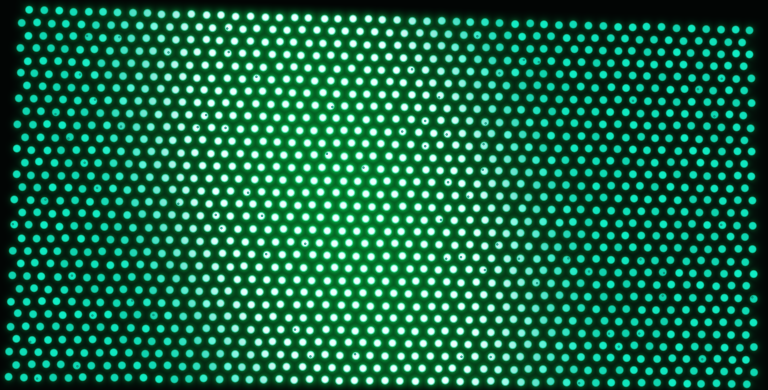
A Shadertoy shader for this pattern:

```glsl
// A backlit perforated panel: staggered rows of round holes glowing cyan to white.
// A bilinear quad gives the panel its slight perspective; each pixel looks up the
// nearest jittered hole, then adds a soft rim, a halo and a broad green glow.

// Panel corners, in units of canvas height
const vec2 TOP_LEFT = vec2(0.077, 0.974);
const vec2 TOP_RIGHT = vec2(1.923, 0.923);
const vec2 BOTTOM_LEFT = vec2(0.040, 0.033);
const vec2 BOTTOM_RIGHT = vec2(1.935, 0.0154);
const float ASPECT = 512.0 / 260.0;

// Hole lattice
const vec2 LATTICE = vec2(49.0, 29.0);   // steps across and down
const float HOLE_RADIUS = 0.0096;
const float EDGE_SOFTNESS = 0.0022;
const float JITTER = 0.12;               // in lattice steps
const float SPECK_CHANCE = 0.05;

// Light behind the panel
const vec2 GLOW_CENTER = vec2(0.87, 0.49);
const vec2 GLOW_AXIS = vec2(0.36, -0.933);
const vec2 GLOW_SIZE = vec2(0.78, 0.43); // along and across the axis
const float HALO_FALLOFF = 0.0055;

const vec3 BACKDROP = vec3(0.006, 0.018, 0.015);
const vec3 PANEL = vec3(0.012, 0.055, 0.035);
const vec3 GLOW_GREEN = vec3(0.0, 0.31, 0.09);
const vec3 HALO_GREEN = vec3(0.0, 0.58, 0.25);
const vec3 HOLE_CYAN = vec3(0.06, 0.93, 0.77);
const vec3 HOLE_WHITE = vec3(0.93, 1.0, 0.99);
const vec3 SPECK = vec3(0.04, 0.55, 0.46);

float hash(vec2 p) {
    return fract(sin(dot(p, vec2(127.1, 311.7))) * 43758.5453);
}

vec2 hash2(vec2 p) {
    return vec2(hash(p), hash(p + 57.3));
}

// Lattice coordinates to canvas; row 0 is at the top
vec2 latticeToCanvas(vec2 cell) {
    vec2 uv = cell / LATTICE;
    return mix(mix(TOP_LEFT, TOP_RIGHT, uv.x),
               mix(BOTTOM_LEFT, BOTTOM_RIGHT, uv.x), uv.y);
}

// Inverse of the above, by a few fixed-point steps
vec2 canvasToLattice(vec2 p) {
    vec2 uv = vec2(0.5);
    for (int i = 0; i < 5; i++) {
        float top = mix(TOP_LEFT.y, TOP_RIGHT.y, uv.x);
        float bottom = mix(BOTTOM_LEFT.y, BOTTOM_RIGHT.y, uv.x);
        uv.y = (p.y - top) / (bottom - top);
        float left = mix(TOP_LEFT.x, BOTTOM_LEFT.x, uv.y);
        float right = mix(TOP_RIGHT.x, BOTTOM_RIGHT.x, uv.y);
        uv.x = (p.x - left) / (right - left);
    }
    return uv * LATTICE;
}

// Offset from the nearest hole (xy) and that hole's index (zw)
vec4 nearestHole(vec2 p, vec2 cell) {
    vec4 best = vec4(9.0, 9.0, 0.0, 0.0);
    for (int j = -1; j <= 1; j++) {
        float row = floor(cell.y + 0.5) + float(j);
        if (row < 0.0 || row > LATTICE.y) continue;
        float stagger = 0.5 * mod(row, 2.0);
        for (int i = -1; i <= 1; i++) {
            float column = floor(cell.x + stagger + 0.5) + float(i);
            if (column < 0.0 || column > LATTICE.x) continue;
            vec2 id = vec2(column, row);
            vec2 wobble = (hash2(id) - 0.5) * JITTER;
            vec2 offset = p - latticeToCanvas(id - vec2(stagger, 0.0) + wobble);
            if (dot(offset, offset) < dot(best.xy, best.xy)) best = vec4(offset, id);
        }
    }
    return best;
}

void mainImage(out vec4 fragColor, in vec2 fragCoord) {
    vec2 p = fragCoord / iResolution.xy * vec2(ASPECT, 1.0);
    vec2 cell = canvasToLattice(p);
    float soft = max(EDGE_SOFTNESS, 1.0 / iResolution.y);

    // Broad tilted glow, confined to the panel
    vec2 g = p - GLOW_CENTER;
    vec2 across = vec2(-GLOW_AXIS.y, GLOW_AXIS.x);
    g = vec2(dot(g, GLOW_AXIS), dot(g, across)) / GLOW_SIZE;
    float glow = exp(-dot(g, g));
    vec2 inset = min(cell, LATTICE - cell);
    float panel = smoothstep(-1.2, 0.2, min(inset.x, inset.y));
    vec3 color = mix(BACKDROP, PANEL + GLOW_GREEN * glow, panel);

    // Halo around the hole
    vec4 hole = nearestHole(p, cell);
    float edge = length(hole.xy) - HOLE_RADIUS;
    float halo = exp(-max(edge, 0.0) / HALO_FALLOFF);
    color += HALO_GREEN * halo * mix(0.30, 0.62, glow);

    // Lit hole: white-hot near the glow, cyan farther out
    float heat = smoothstep(0.10, 0.62, glow);
    float core = smoothstep(0.0, -0.45 * HOLE_RADIUS, edge);
    vec3 lit = mix(HOLE_CYAN, HOLE_WHITE, heat * mix(0.5, 1.0, core));
    lit *= mix(0.88, 1.0, max(heat, hash(hole.zw + 11.0)));

    // Occasional dark speck inside a hole
    float hasSpeck = step(hash(hole.zw + 23.0), SPECK_CHANCE);
    vec2 speckAt = (hash2(hole.zw + 31.0) - 0.5) * HOLE_RADIUS;
    float speck = 1.0 - smoothstep(0.15, 0.5, length(hole.xy - speckAt) / HOLE_RADIUS);
    lit = mix(lit, SPECK, hasSpeck * speck * 0.8);

    color = mix(color, lit, 1.0 - smoothstep(-soft, soft, edge));
    fragColor = vec4(clamp(color, 0.0, 1.0), 1.0);
}
```
